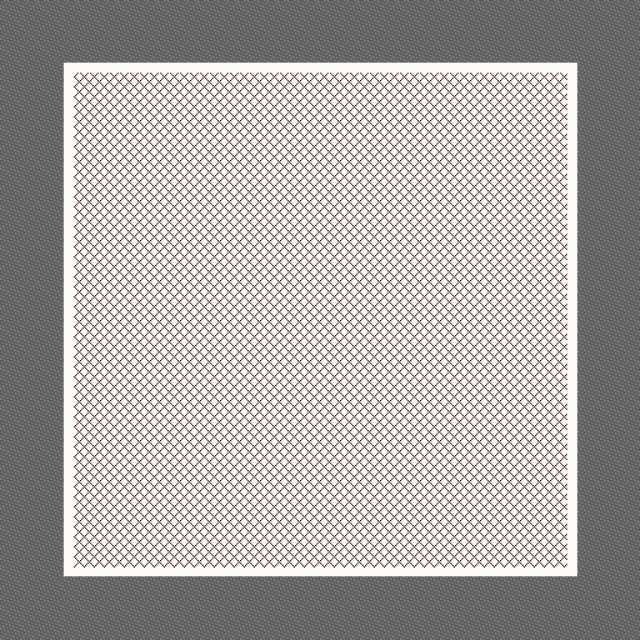
Write a WebGL 2 fragment shader that draws this pattern.

```glsl
#version 300 es
precision highp float;

uniform vec2 u_resolution;
out vec4 outColor;

const float TAU = 6.2831853;
const float STITCHES = 512.0; // stitches across the canvas
const int SAMPLES = 3;        // samples per pixel side

const vec3 PAPER = vec3(1.0, 0.985, 0.985);
const vec3 FRAME_DARK = vec3(0.35);
const vec3 FRAME_DOT = vec3(0.49);
const vec3 THREAD_RED = vec3(0.20, 0.05, 0.05);
const vec3 THREAD_BROWN = vec3(0.16, 0.08, 0.07);

// Areas in stitches, upper bound excluded
const ivec2 PANEL_MIN = ivec2(51, 51);
const ivec2 PANEL_MAX = ivec2(462, 462);
const ivec2 LATTICE_MIN = ivec2(59, 58);
const ivec2 LATTICE_MAX = ivec2(454, 454);
const int LATTICE_PERIOD = 8;
const int DOT_PERIOD = 8;
const int DOT_SHIFT = 3;

int wrap(int value, int period) {
    return ((value % period) + period) % period;
}

bool insideArea(ivec2 stitch, ivec2 low, ivec2 high) {
    return all(greaterThanEqual(stitch, low)) && all(lessThan(stitch, high));
}

// Single-stitch diagonals in both directions
bool onLattice(ivec2 stitch, int period) {
    return wrap(stitch.x + stitch.y, period) == 0
        || wrap(stitch.x - stitch.y, period) == 0;
}

// Small three-stitch dots, each row shifted against the last
bool onDot(ivec2 stitch, int period, int shift) {
    int slot = wrap(stitch.x + shift * stitch.y, period);
    return slot < 2 || slot == shift;
}

// Layered sines with whole periods across the canvas
float wovenTint(vec2 uv) {
    float rising = sin(TAU * (13.0 * uv.x + 14.0 * uv.y));
    float falling = sin(TAU * (12.0 * uv.x - 15.0 * uv.y));
    return 0.5 + 0.25 * (rising + falling);
}

vec3 stitchColor(ivec2 stitch) {
    // Dotted frame
    if (!insideArea(stitch, PANEL_MIN, PANEL_MAX)) {
        return onDot(stitch, DOT_PERIOD, DOT_SHIFT) ? FRAME_DOT : FRAME_DARK;
    }
    // Lattice on the paper panel
    bool thread = insideArea(stitch, LATTICE_MIN, LATTICE_MAX)
        && onLattice(stitch - LATTICE_MIN, LATTICE_PERIOD);
    vec3 threadColor = mix(THREAD_BROWN, THREAD_RED, wovenTint(vec2(stitch) / STITCHES));
    return thread ? threadColor : PAPER;
}

void main() {
    // Average a grid of samples to smooth the stitch edges
    vec3 sum = vec3(0.0);
    for (int i = 0; i < SAMPLES * SAMPLES; i++) {
        vec2 cell = vec2(i % SAMPLES, i / SAMPLES);
        vec2 offset = (cell + 0.5) / float(SAMPLES) - 0.5;
        vec2 uv = (gl_FragCoord.xy + offset) / u_resolution;
        sum += stitchColor(ivec2(floor(uv * STITCHES)));
    }
    outColor = vec4(sum / float(SAMPLES * SAMPLES), 1.0);
}
```
